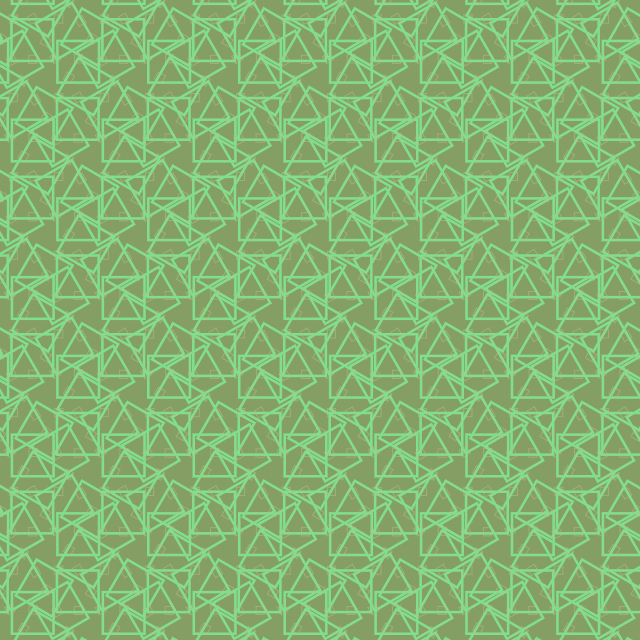
Write a Shadertoy shader that draws this pattern.

```glsl
// Overlapping square outlines on a hexagonal lattice with threefold rotation:
// large green frames and small thin pale frames, each placed once per cell
// and turned by 0, 120 and 240 degrees about a common centre.

const float PERIOD = 0.14206;              // lattice step, in canvas heights
const vec2 CENTRE = vec2(0.4265, 0.5077);  // a threefold rotation centre
const float ROW = 0.8660254;               // row height, in lattice steps

const vec3 OLIVE = vec3(0.518, 0.618, 0.394);
const vec3 GREEN = vec3(0.508, 0.872, 0.550);
const vec3 STRAW = vec3(0.72, 0.76, 0.47);

mat2 rotation(float angle) {
    float c = cos(angle), s = sin(angle);
    return mat2(c, s, -s, c);
}

// Offset to the nearest point of a unit hexagonal lattice, in brick cells
vec2 wrapHex(vec2 p) {
    float row = round(p.y / ROW);
    p -= row * vec2(0.5, ROW);
    p.x -= round(p.x);
    return p;
}

// Box-filtered coverage of a line of given width at signed distance d
float stroke(float d, float width, float pixel) {
    float upper = min(d + 0.5 * pixel, 0.5 * width);
    float lower = max(d - 0.5 * pixel, -0.5 * width);
    return clamp((upper - lower) / pixel, 0.0, 1.0);
}

// Outline of a repeated square of given side
float frame(vec2 p, vec2 centre, float side, float width, float pixel) {
    vec2 q = abs(wrapHex(p - centre));
    return stroke(max(q.x, q.y) - 0.5 * side, width, pixel);
}

void mainImage(out vec4 fragColor, in vec2 fragCoord) {
    vec2 largeAt[2] = vec2[2](vec2(0.353, -0.440), vec2(-0.142, -0.678));
    vec2 smallAt[4] = vec2[4](vec2(-0.356, -0.207), vec2(0.145, -0.207),
                              vec2(-0.138, -0.645), vec2(-0.141, 0.2145));

    vec2 p = (fragCoord / iResolution.y - CENTRE) / PERIOD;
    float pixel = 1.0 / (iResolution.y * PERIOD);

    // Gather both layers over the three rotations
    float large = 0.0, small = 0.0;
    for (int turn = 0; turn < 3; turn++) {
        vec2 q = rotation(float(turn) * 2.0943951) * p;
        for (int i = 0; i < 2; i++)
            large = max(large, frame(q, largeAt[i], 0.458, 0.028, pixel));
        for (int i = 0; i < 4; i++)
            small = max(small, frame(q, smallAt[i], 0.090, 0.009, pixel));
    }

    // Pale frames lie translucent over the green ones
    vec3 colour = mix(OLIVE, GREEN, large);
    colour = mix(colour, STRAW, 0.65 * small);
    fragColor = vec4(colour, 1.0);
}
```
